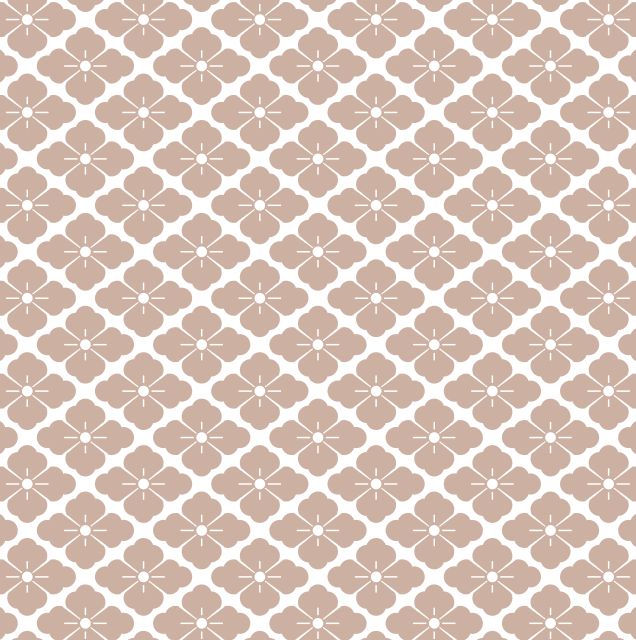
Give the GLSL for this pattern, as a Shadertoy shader.

```glsl
// Four-petalled flowers on a half-drop lattice over a white ground.
// One quadrant of a flower is built from circle lobes and a wedge, then
// mirrored; the centre dot, stamens and petal gaps are carved out of it.

#define UNITS 1152.0                  // design units per canvas height
#define PERIOD vec2(209.3, 167.2)     // spacing of one rectangular lattice
#define ORIGIN vec2(153.75, 30.0)     // centre of one flower
#define PETAL_COLOR vec3(0.80, 0.69, 0.635)
#define GROUND_COLOR vec3(1.0)
#define DOT_RADIUS 9.6
#define STAMEN_WIDTH 1.35             // half width of the stamen lines
#define GAP_DIR vec2(0.788, 0.616)    // direction of the gap between petals

float circle(vec2 p, vec2 center, float radius) {
    return length(p - center) - radius;
}

float segment(vec2 p, vec2 a, vec2 b) {
    vec2 ap = p - a, ab = b - a;
    return length(ap - ab * clamp(dot(ap, ab) / dot(ab, ab), 0.0, 1.0));
}

// Signed distance to a flower centred at zero, negative inside.
float flower(vec2 p) {
    p = abs(p);
    float along = dot(p, GAP_DIR);
    float across = p.y * GAP_DIR.x - p.x * GAP_DIR.y;

    // Petals: wedge body, upright lobes, sideways lobes
    float d = along - (across > 0.0 ? 36.4 : 44.7);
    d = min(d, circle(p, vec2(0.0, 52.0), 18.0));
    d = min(d, circle(p, vec2(16.5, 38.0), 19.5));
    d = min(d, circle(p, vec2(68.5, 0.0), 19.0));
    d = min(d, circle(p, vec2(47.0, 12.5), 19.0));

    // Gap between petals, slightly wider outwards
    float gapWidth = mix(1.0, 1.8, smoothstep(13.0, 45.0, along));
    float carve = segment(p, 13.0 * GAP_DIR, 50.0 * GAP_DIR) - gapWidth;

    // Stamens and centre dot
    carve = min(carve, segment(p, vec2(15.5, 0.0), vec2(37.0, 0.0)) - STAMEN_WIDTH);
    carve = min(carve, segment(p, vec2(0.0, 16.0), vec2(0.0, 27.0)) - STAMEN_WIDTH);
    carve = min(carve, length(p) - DOT_RADIUS);
    return max(d, -carve);
}

// Position relative to the nearest lattice centre.
vec2 repeatCell(vec2 p) {
    return (fract(p / PERIOD + 0.5) - 0.5) * PERIOD;
}

void mainImage(out vec4 fragColor, in vec2 fragCoord) {
    float pixel = UNITS / iResolution.y;
    vec2 p = fragCoord * pixel - ORIGIN;

    // Two interleaved lattices make the half-drop layout
    float d = min(flower(repeatCell(p)), flower(repeatCell(p - 0.5 * PERIOD)));

    float cover = clamp(0.5 - d / pixel, 0.0, 1.0);
    fragColor = vec4(mix(GROUND_COLOR, PETAL_COLOR, cover), 1.0);
}
```
